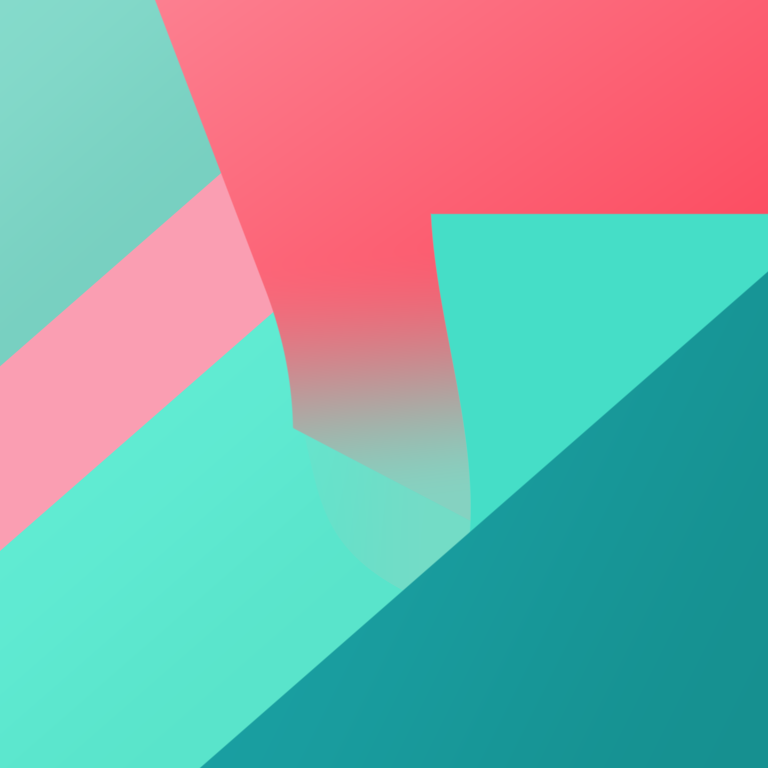
This background is drawn by a three.js fragment shader. Its source:

```glsl
varying vec2 vUv;

#define EDGE 0.0013
#define BAND_SLOPE 0.874
#define BAND_TOP 0.523
#define BAND_BOTTOM 0.2826
#define TEAL_TOP -0.2275
#define SHELF_Y 0.7214
#define FADE_START 0.68
#define FADE_END 0.33
#define FADE_TILT 0.12

// Soft coverage, one where d is positive
float cover(float d) {
  return smoothstep(-EDGE, EDGE, d);
}

// Straight slant that bends to vertical
float ribbonLeft(float y) {
  float bend = max(0.6224 - y, 0.0);
  return 0.3458 + 0.381 * (0.6224 - y) - 1.014 * bend * bend;
}

// S-shaped side below the shelf
float ribbonRight(float y) {
  float t = clamp((SHELF_Y - y) / 0.4115, 0.0, 1.1);
  return 0.5612 + t * (0.0195 + t * (0.1367 - 0.1055 * t));
}

// Rounded side of the translucent fold
float foldLeft(float y) {
  float t = clamp((0.431 - y) / 0.199, 0.0, 1.2);
  return 0.397 + 0.0443 * t + 0.082 * t * t * t * t;
}

vec3 redGradient(vec2 p) {
  float t = clamp((0.7 * p.x - p.y + 0.86) / 0.84, 0.0, 1.0);
  vec3 coral = vec3(0.99, 0.50, 0.565);
  vec3 scarlet = vec3(0.99, 0.305, 0.385);
  return mix(coral, scarlet, t);
}

void main() {
  vec2 p = vUv;
  float slant = p.y - BAND_SLOPE * p.x;
  float rightSide = ribbonRight(p.y);

  // Mint ground on both sides of the ribbon
  vec3 mintLeft = mix(vec3(0.35, 0.895, 0.795), vec3(0.375, 0.92, 0.825),
                      smoothstep(-0.2, 0.28, slant));
  vec3 mintRight = vec3(0.27, 0.872, 0.782);
  vec3 color = mix(mintLeft, mintRight, cover(p.x - rightSide));

  // Pink diagonal band and pale corner
  vec3 pink = vec3(0.98, 0.62, 0.697);
  vec3 pale = mix(vec3(0.47, 0.815, 0.755), vec3(0.52, 0.855, 0.795),
                  smoothstep(0.5, 1.0, slant));
  color = mix(color, pink, cover(slant - BAND_BOTTOM));
  color = mix(color, pale, cover(slant - BAND_TOP));

  // Translucent fold under the ribbon
  float cut = (p.y - 0.4427 + 0.525 * (p.x - 0.3815)) * 0.885;
  float inRight = cover(rightSide - p.x);
  float fold = cover(p.x - foldLeft(p.y)) * inRight * cover(-cut);
  float foldAlpha = mix(0.35, 0.85, smoothstep(0.39, 0.57, p.x));
  color = mix(color, vec3(0.47, 0.855, 0.775), fold * foldAlpha);

  // Red sheet running down into a fading ribbon
  float fade = smoothstep(FADE_START, FADE_END,
                          p.y - FADE_TILT * (p.x - 0.48));
  fade = 1.0 - smoothstep(FADE_END, FADE_START,
                          p.y - FADE_TILT * (p.x - 0.48));
  fade *= cover(SHELF_Y - p.y);
  vec3 ribbonColor = mix(redGradient(p), vec3(0.52, 0.825, 0.757), fade);
  float sheet = max(cover(p.y - SHELF_Y), inRight);
  sheet *= cover((p.x - ribbonLeft(p.y)) * 0.935) * cover(cut);
  color = mix(color, ribbonColor, sheet);

  // Deep teal corner in front
  vec3 teal = mix(vec3(0.10, 0.625, 0.635), vec3(0.085, 0.565, 0.565),
                  smoothstep(0.25, 1.1, p.x - 0.5 * p.y + 0.1));
  color = mix(color, teal, cover((TEAL_TOP - slant) * 0.753));

  gl_FragColor = vec4(color, 1.0);
}
```
